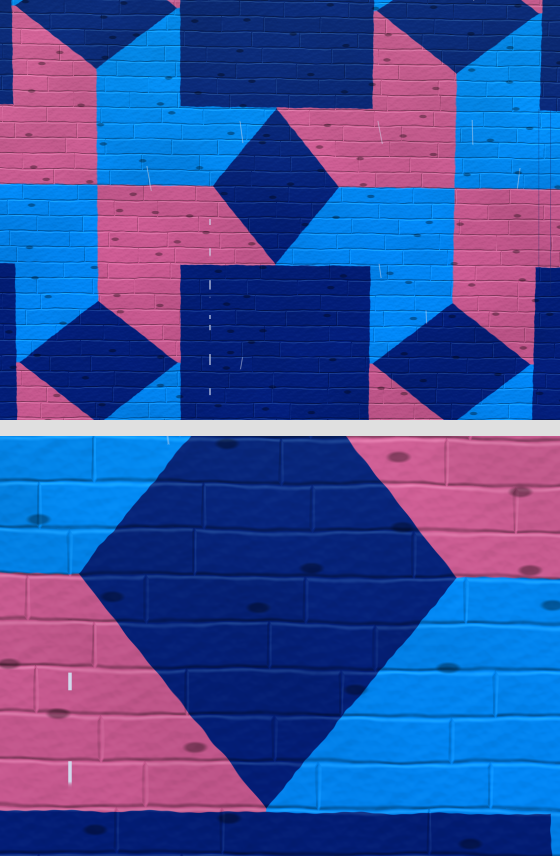
Top, the full canvas; bottom, a detail of the centre.
Give the GLSL for this pattern, as a Shadertoy shader.

```glsl
const float TAU = 6.2831853;
const vec2 PERIOD = vec2(0.851, 0.842);
const vec2 CENTRE = vec2(0.657, 0.556);
const vec2 BRICK = vec2(0.128, 0.0368);

float hash(vec2 p) {
    vec3 q = fract(p.xyx * 0.1031);
    q += dot(q, q.yzx + 33.33);
    return fract((q.x + q.y) * q.z);
}

// Distance to the nearest scattered point, one point per cell
float cellular(vec2 p) {
    vec2 cell = floor(p);
    float nearest = 1.5;
    for (int y = -1; y <= 1; y++)
    for (int x = -1; x <= 1; x++) {
        vec2 id = cell + vec2(x, y);
        vec2 point = id + vec2(hash(id), hash(id + 57.0));
        nearest = min(nearest, length(point - p));
    }
    return nearest;
}

float waves(vec2 p) {
    return 0.5 * sin(p.x + 1.7 * sin(p.y)) + 0.3 * sin(2.3 * p.y - 1.4 * p.x)
         + 0.2 * sin(5.1 * p.x + 3.7 * p.y);
}

float diamondDistance(vec2 p, vec2 halfSize) {
    vec2 a = abs(p) / halfSize;
    return (a.x + a.y - 1.0) * halfSize.x * halfSize.y / length(halfSize);
}

float boxDistance(vec2 p, vec2 halfSize) {
    vec2 d = abs(p) - halfSize;
    return max(d.x, d.y);
}

// Offset from the nearest repeat; shift is a fraction of the period
vec2 repeatAt(vec2 p, vec2 shift) {
    return (fract(p / PERIOD - shift + 0.5) - 0.5) * PERIOD;
}

// x: surface height, y: random tone of the brick
vec2 brickSurface(vec2 p) {
    p.y += 0.0016 * waves(p * vec2(31.0, 17.0));
    float course = floor(p.y / BRICK.y);
    float x = p.x / BRICK.x + 0.5 * mod(course, 2.0) + 0.35 * hash(vec2(course, 3.0));
    float nearest = floor(x + 0.5);
    float joint = nearest + 0.4 * (hash(vec2(nearest, course)) - 0.5);
    float gapX = abs(x - joint) * BRICK.x;
    float gapY = (0.5 - abs(fract(p.y / BRICK.y) - 0.5)) * BRICK.y;
    float bevel = 0.0032 + 0.0012 * waves(p * 43.0);
    float body = smoothstep(0.0, bevel, min(gapX * 1.3, gapY));
    float lumps = 0.28 * cellular(p * vec2(75.0, 130.0)) + 0.12 * waves(p * 160.0);
    return vec2(body + lumps, hash(vec2(nearest - step(x, joint), course) + 11.0));
}

float verticalMark(vec2 p, float x, vec2 span, float halfWidth, float aa) {
    float line = 1.0 - smoothstep(halfWidth - aa, halfWidth + aa, abs(p.x - x));
    return line * step(span.x, p.y) * step(p.y, span.y);
}

// Sparse slanted scratches, at most one per cell
float scratches(vec2 p, float size, float share, float aa) {
    vec2 id = floor(p / size);
    vec2 local = (fract(p / size) - 0.5) * size;
    float lean = 0.4 * (hash(id + 5.0) - 0.5);
    float across = abs(local.x - lean * local.y);
    float along = abs(local.y) - size * (0.1 + 0.2 * hash(id + 8.0));
    return step(hash(id + 21.0), share) * (1.0 - smoothstep(0.0, 0.0008 + aa, max(across, along)));
}

vec3 paintColour(vec2 p, float height, float aa) {
    float upper = smoothstep(0.35, 0.9, height);
    vec3 pink = mix(vec3(0.78, 0.345, 0.56), vec3(0.80, 0.375, 0.575), upper);
    vec3 blue = mix(vec3(0.005, 0.52, 0.95), vec3(0.015, 0.56, 0.955), upper);
    vec3 navy = mix(vec3(0.01, 0.115, 0.475), vec3(0.045, 0.17, 0.475), upper);

    // Two-colour checks change over at every half period
    vec2 side = clamp(sin(TAU * p / PERIOD) * PERIOD / (TAU * aa), -1.0, 1.0);
    vec3 colour = mix(blue, pink, 0.5 + 0.5 * side.x * side.y);

    // Squares, tall diamonds and wide diamonds
    float shape = boxDistance(repeatAt(p, vec2(0.0, 0.5)), vec2(0.2275, 0.233));
    shape = min(shape, diamondDistance(repeatAt(p, vec2(0.0)), vec2(0.151, 0.185)));
    shape = min(shape, diamondDistance(repeatAt(p, vec2(0.5)), vec2(0.190, 0.146)));
    return mix(navy, colour, smoothstep(-aa, aa, shape));
}

void mainImage(out vec4 fragColor, in vec2 fragCoord) {
    vec2 uv = fragCoord / iResolution.y;
    float aa = 0.8 / iResolution.y;

    // Slight keystone, lean and tilt of the wall
    vec2 p = uv - CENTRE;
    p.y += (0.010 + 0.012 * p.y) * p.x;
    p.x = (p.x - 0.006 * p.y) / (1.0 + 0.03 * p.y);
    vec2 ragged = 0.0012 * vec2(waves(p.yx * 95.0), waves(p * 80.0 + 4.0));
    vec3 colour = paintColour(p + ragged, uv.y, aa);

    // Light from above on the painted brick
    vec2 surface = brickSurface(p);
    float slope = surface.x - brickSurface(p + vec2(-0.0007, 0.0022)).x;
    colour *= 0.97 + 0.06 * surface.y + 0.35 * min(slope, 0.0);
    colour += vec3(0.09, 0.13, 0.11) * max(slope, 0.0);
    colour *= 0.98 + 0.04 * waves(p * 9.0);

    // Paint drips, scratches, chips and thin cables
    float dashes = smoothstep(0.35, 0.5, waves(vec2(3.0, uv.y * 75.0)));
    float pale = dashes * verticalMark(uv, 0.5, vec2(0.0, 0.49), 0.0014, aa);
    pale += 0.45 * scratches(uv + 0.03, 0.11, 0.07, aa);
    colour = mix(colour, vec3(0.82, 0.85, 0.93), min(pale, 1.0));
    float chip = 1.0 - smoothstep(0.04, 0.08, cellular(uv * vec2(7.0, 15.0) + 2.0));
    colour *= 1.0 - 0.35 * chip;
    float cables = verticalMark(uv, 1.283, vec2(0.36, 0.74), 0.0006, aa)
                 + verticalMark(uv, 1.311, vec2(0.30, 0.74), 0.0006, aa);
    colour = mix(colour, vec3(0.08, 0.16, 0.42), 0.5 * cables);

    fragColor = vec4(clamp(colour, 0.0, 1.0), 1.0);
}
```
